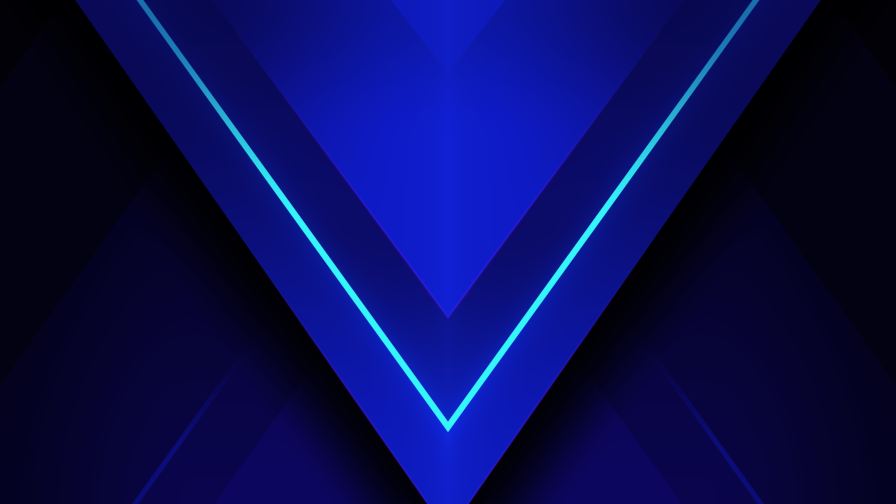
Reproduce this background procedurally as a WebGL 2 fragment shader.

```glsl
#version 300 es
precision highp float;
// Nested glowing blue chevrons with a neon line over dark crossing panels.

#define NEON_APEX 0.153
#define NEON_HALF_WIDTH 0.0062
#define OUTER_APEX -0.058
#define INNER_APEX 0.370
#define CREST_APEX 0.854
#define PANEL_SLOPE 1.39
#define SHADOW_WIDTH 0.17
#define RIM_WIDTH 0.0025

uniform vec2 u_resolution;
out vec4 outColor;

const vec3 NIGHT = vec3(0.004, 0.004, 0.028);
const vec3 NAVY = vec3(0.010, 0.007, 0.075);
const vec3 INDIGO = vec3(0.026, 0.014, 0.205);
const vec3 ROYAL = vec3(0.045, 0.045, 0.440);
const vec3 COBALT = vec3(0.055, 0.105, 0.780);
const vec3 NEON = vec3(0.200, 0.960, 0.980);
const vec3 RIM = vec3(0.300, 0.020, 0.350);

// Signed distance to a V, positive inside; p.x is already mirrored.
float chevron(vec2 p, float apex, float slope) {
    return (p.y - apex - slope * p.x) / sqrt(1.0 + slope * slope);
}

// Signed distance to an upright peak, positive below its edge.
float peak(vec2 p, float top) {
    return (top - p.y - PANEL_SLOPE * p.x) / sqrt(1.0 + PANEL_SLOPE * PANEL_SLOPE);
}

float fill(float d) {
    float aa = 0.75 / u_resolution.y;
    return smoothstep(-aa, aa, d);
}

// Thin soft highlight along an edge.
float rim(float d) {
    return exp(-d * d / (RIM_WIDTH * RIM_WIDTH));
}

// Dark overlapping panels, lighter toward the bottom center.
vec3 panels(vec2 p) {
    float light = mix(1.3, 0.65, smoothstep(0.0, 0.75, p.y));
    light *= 1.0 - 0.55 * smoothstep(0.5, 0.95, p.x);
    float stripe = peak(p, 0.856);
    vec3 col = mix(NIGHT, NAVY, fill(peak(p, 2.062)));
    col = mix(col, INDIGO * light, fill(peak(p, 1.472)));
    col = mix(col, INDIGO * light * 1.12, fill(stripe));
    col = mix(col, INDIGO * light * 1.4, fill(peak(p, 0.645)));
    col = mix(col, ROYAL, fill(peak(p, 0.14)));
    float stripeFade = 1.0 - smoothstep(0.08, 0.34, p.y);
    col += vec3(0.015, 0.03, 0.22) * stripeFade * fill(0.005 - abs(stripe + 0.004));
    return col;
}

void main() {
    vec2 p = gl_FragCoord.xy / u_resolution.y;
    p.x = abs(p.x - 0.5 * u_resolution.x / u_resolution.y);

    float outer = chevron(p, OUTER_APEX, 1.43);
    float neon = chevron(p, NEON_APEX, 1.386);
    float inner = chevron(p, INNER_APEX, 1.347);
    float crest = chevron(p, CREST_APEX, 1.29);

    // Panels under the shadow cast by the large V
    float shade = smoothstep(0.0, SHADOW_WIDTH, -outer);
    vec3 col = panels(p) * mix(0.08, 1.0, shade);

    // Outer band
    vec3 band = mix(COBALT * 0.95, ROYAL * 0.78, smoothstep(0.02, 0.85, p.y));
    col = mix(col, band, fill(outer));
    col += RIM * 0.35 * rim(outer) * (1.0 - smoothstep(0.2, 0.6, p.y));

    // Band between the neon line and the inner V
    vec3 deep = mix(COBALT * 0.82, ROYAL * 0.92, smoothstep(0.15, 0.55, p.y));
    deep *= 1.0 - 0.22 * smoothstep(0.6, 1.0, p.y);
    col = mix(col, deep, fill(neon));

    // Inner V, darker toward its upper corners
    float corner = smoothstep(0.05, 0.48, p.x) * smoothstep(0.4, 1.0, p.y);
    vec3 core = mix(COBALT, ROYAL, corner);
    core *= 1.0 - 0.2 * smoothstep(0.72, 1.0, p.y);
    col = mix(col, core, fill(inner));
    col += RIM * 0.35 * rim(inner) * (1.0 - smoothstep(0.5, 0.95, p.y));

    // Small crest at the top and a faint center crease
    col = mix(col, COBALT * 0.93, fill(crest));
    col += vec3(0.01, 0.02, 0.05) * exp(-p.x * 22.0) * fill(outer);

    // Neon line with a soft halo, fading toward the top
    float power = mix(1.0, 0.38, smoothstep(0.55, 0.98, p.y));
    float halo = exp(-abs(neon) * 45.0) * fill(outer);
    col += vec3(0.0, 0.06, 0.16) * halo * power;
    vec3 tube = mix(vec3(0.04, 0.12, 0.50), NEON, power);
    col = mix(col, tube, fill(NEON_HALF_WIDTH * mix(0.8, 1.0, power) - abs(neon)));

    outColor = vec4(col, 1.0);
}
```
